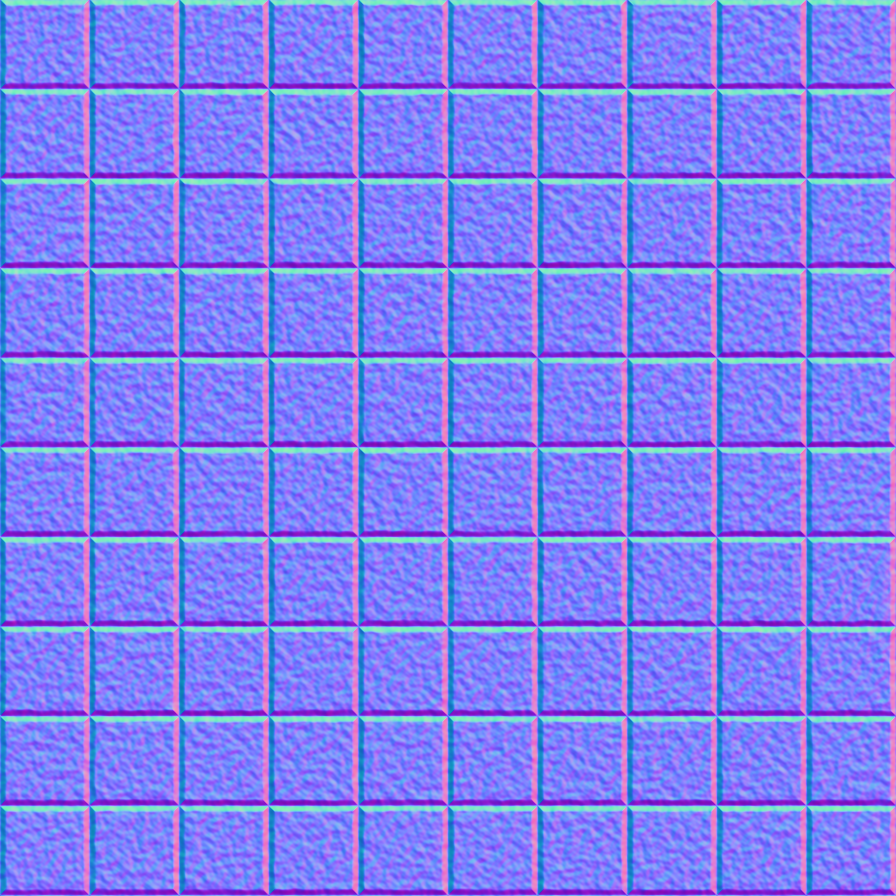
This texture map is drawn by a Shadertoy shader. Its source:

```glsl
vec2 latticeGradient(ivec2 cell) {
    uint h = uint(cell.x + 4096) * 1597334677u ^ uint(cell.y + 4096) * 3812015801u;
    h = (h ^ (h >> 15)) * 2246822519u;
    h ^= h >> 13;
    float angle = float(h & 65535u) * 6.28319 / 65536.0;
    return vec2(cos(angle), sin(angle));
}

float gradientNoise(vec2 p) {
    ivec2 cell = ivec2(floor(p));
    vec2 f = fract(p);
    vec2 w = f * f * f * (f * (f * 6.0 - 15.0) + 10.0);
    float a = dot(latticeGradient(cell), f);
    float b = dot(latticeGradient(cell + ivec2(1, 0)), f - vec2(1, 0));
    float c = dot(latticeGradient(cell + ivec2(0, 1)), f - vec2(0, 1));
    float d = dot(latticeGradient(cell + ivec2(1, 1)), f - vec2(1, 1));
    return mix(mix(a, b, w.x), mix(c, d, w.x), w.y);
}

// Height of the tiled surface, in tile widths
float surfaceHeight(vec2 p) {
    // Rough stone grain, two turned octaves
    vec2 turned = mat2(0.8, 0.6, -0.6, 0.8) * p;
    float grain = 0.024 * gradientNoise(p * 9.0)
                + 0.011 * gradientNoise(turned * 17.0 + 31.0);

    // Grooves on the tile borders, with uneven edges and worn depth
    vec2 border = 0.5 - abs(fract(p) - 0.5);
    float ragged = 0.012 * gradientNoise(p * 7.0 + 57.0);
    float face = smoothstep(-0.005, 0.07, min(border.x, border.y) + ragged);
    float depth = 0.085 + 0.03 * gradientNoise(p * 1.7 + 13.0);
    return grain * mix(0.6, 1.0, face) - depth * (1.0 - face);
}

void mainImage(out vec4 fragColor, in vec2 fragCoord) {
    // Ten tiles each way
    vec2 p = fragCoord / iResolution.xy * 10.0 - vec2(0.0, 0.008);

    // Central differences give the slope
    vec2 e = vec2(0.012, 0.0);
    vec2 slope = vec2(surfaceHeight(p + e.xy) - surfaceHeight(p - e.xy),
                      surfaceHeight(p + e.yx) - surfaceHeight(p - e.yx)) / (2.0 * e.x);

    // Pack the tangent-space normal into colour
    vec3 normal = normalize(vec3(-slope, 1.0));
    fragColor = vec4(0.5 + 0.5 * normal, 1.0);
}
```
